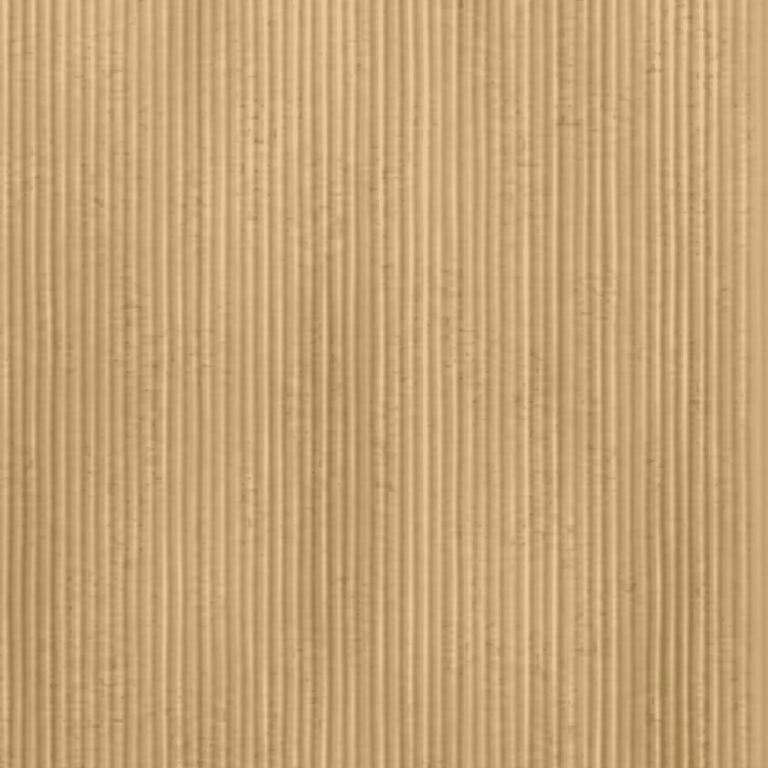
This texture is drawn by a three.js fragment shader. Its source:

```glsl
varying vec2 vUv;

float hash(vec2 p) {
  vec3 q = fract(vec3(p.xyx) * 0.1031);
  q += dot(q, q.yzx + 33.33);
  return fract((q.x + q.y) * q.z);
}

float noise(vec2 p) {
  vec2 cell = floor(p);
  vec2 f = fract(p);
  f = f * f * (3.0 - 2.0 * f);
  return mix(mix(hash(cell), hash(cell + vec2(1.0, 0.0)), f.x),
             mix(hash(cell + vec2(0.0, 1.0)), hash(cell + vec2(1.0, 1.0)), f.x), f.y);
}

float band(float x, float center, float width) {
  float d = (x - center) / width;
  return exp(-d * d);
}

// Lit ridge, flat shoulder and one shaded groove per vertical rib
float ribShade(vec2 uv) {
  float x = uv.x * 53.0 + 0.12 * (noise(vec2(uv.x * 53.0, uv.y * 9.0)) - 0.5);
  float rib = floor(x);
  float across = fract(x);
  float offset = 0.14 * (hash(vec2(rib, 3.0)) - 0.5);
  float glow = mix(0.25, 0.6, hash(vec2(rib, 11.0)));
  glow *= 0.7 + 0.6 * noise(vec2(rib * 7.0, uv.y * 12.0));
  float depth = mix(0.3, 0.52, hash(vec2(rib, 23.0)));
  float shade = 0.53 + 0.12 * (hash(vec2(rib, 37.0)) - 0.5);
  shade += glow * band(across, 0.34 + offset, 0.16);
  shade -= depth * band(across, 0.73 + offset, 0.18);
  return shade;
}

void main() {
  vec3 grooveTan = vec3(0.665, 0.535, 0.355);
  vec3 ridgeCream = vec3(0.89, 0.75, 0.58);

  float shade = ribShade(vUv);

  // Fine cross threads in narrow worn streaks
  float worn = smoothstep(0.3, 0.85, noise(vUv * vec2(34.0, 13.0) + 5.0));
  float threads = noise(vUv * vec2(90.0, 210.0)) - 0.5;
  float fiber = noise(vUv * vec2(230.0, 60.0) + 17.0) - 0.5;
  shade += threads * mix(0.1, 0.3, worn) + fiber * 0.1;

  // Scattered dark flecks
  float fleck = smoothstep(0.76, 0.95, noise(vUv * vec2(120.0, 130.0) + 41.0));
  shade -= fleck * mix(0.05, 0.3, worn);

  // Broad mottling and tone drift across groups of ribs
  shade += 0.24 * (noise(vUv * vec2(7.0, 4.0) + 71.0) - 0.5);
  shade += 0.2 * (noise(vUv * vec2(16.0, 2.0) + 29.0) - 0.5);

  // Light falls from the top and fades toward the left and lower edges
  shade += 0.24 * (vUv.y - 0.45);
  shade -= 0.24 * smoothstep(0.2, 0.0, vUv.x) * (1.0 - 0.6 * vUv.y);
  shade -= 0.12 * smoothstep(0.7, 1.0, vUv.x) * (1.0 - vUv.y);

  // Flatter, paler strip at the right edge
  shade = mix(shade, 0.66, 0.6 * smoothstep(0.972, 0.988, vUv.x));

  gl_FragColor = vec4(mix(grooveTan, ridgeCream, clamp(shade, -0.2, 1.1)), 1.0);
}
```
